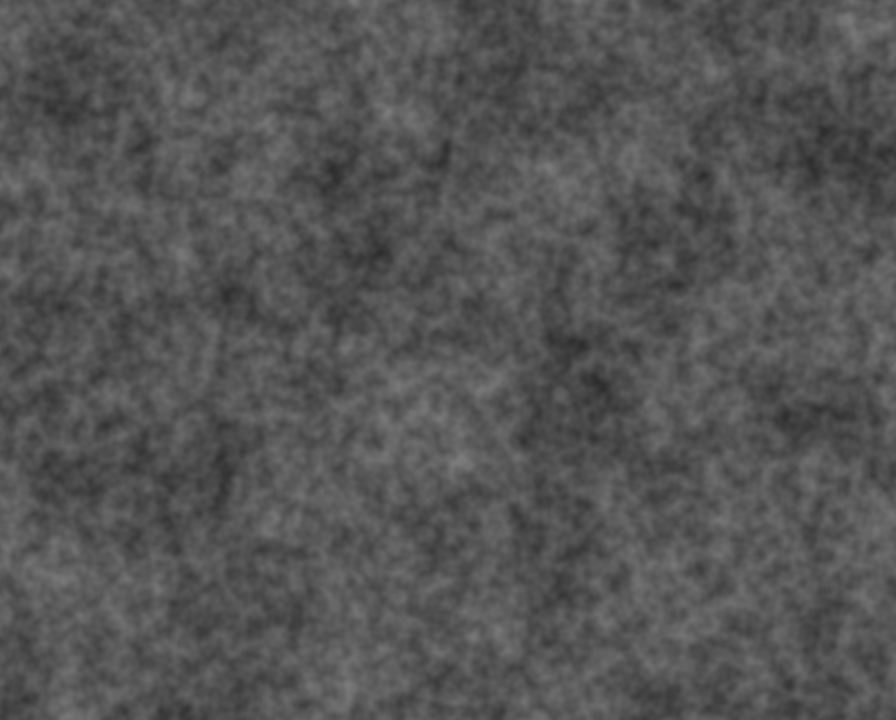
Write a Shadertoy shader that draws this texture.

```glsl
// Dark grey mottled felt: soft broad clouds under a fine blurry grain.
// Six rotated octaves of gradient noise are summed around a mid grey,
// with extra weight on the fifth octave, which forms the visible grain.

float hash(vec2 cell) {
    vec3 p = fract(cell.xyx * vec3(0.1031, 0.1030, 0.0973));
    p += dot(p, p.yzx + 33.33);
    return fract((p.x + p.y) * p.z);
}

// Dot product of a random unit gradient with the offset from its corner
float cornerSlope(vec2 corner, vec2 offset) {
    float angle = 6.2832 * hash(corner);
    return dot(vec2(cos(angle), sin(angle)), offset);
}

float gradientNoise(vec2 p) {
    vec2 cell = floor(p), f = fract(p);
    vec2 blend = f * f * f * (f * (f * 6.0 - 15.0) + 10.0);
    vec2 e = vec2(1.0, 0.0);
    float low = mix(cornerSlope(cell, f),
                    cornerSlope(cell + e.xy, f - e.xy), blend.x);
    float high = mix(cornerSlope(cell + e.yx, f - e.yx),
                     cornerSlope(cell + e.xx, f - e.xx), blend.x);
    return mix(low, high, blend.y);
}

// Sum of octaves, from clouds down to grain, in units of brightness
float mottling(vec2 p) {
    float weights[6] = float[6](0.06, 0.08, 0.08, 0.08, 0.115, 0.05);
    mat2 turnAndDouble = 1.95 * mat2(0.8, 0.6, -0.6, 0.8);
    float sum = 0.0;
    p *= 3.2;
    for (int i = 0; i < 6; i++) {
        sum += weights[i] * gradientNoise(p + 40.0);
        p = turnAndDouble * p + vec2(17.3, 9.1);
    }
    return sum;
}

void mainImage(out vec4 fragColor, in vec2 fragCoord) {
    vec2 uv = fragCoord / iResolution.y;
    float grey = 0.333 + mottling(uv);
    fragColor = vec4(vec3(clamp(grey, 0.18, 0.48)), 1.0);
}
```
